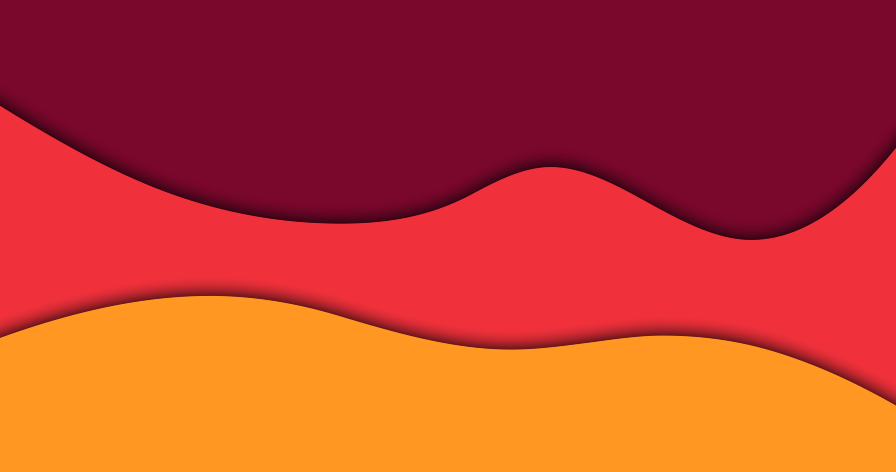
Write a Shadertoy shader that draws this background.

```glsl
// Layered paper waves: maroon, red and orange sheets with soft shadows.

const float SHEET_HEIGHT = 0.527; // canvas height, with its width as the unit
const int KNOTS = 8;

const vec3 MAROON = vec3(0.478, 0.027, 0.173);
const vec3 RED = vec3(0.941, 0.192, 0.231);
const vec3 ORANGE = vec3(1.0, 0.592, 0.133);

// Knots of each crest line: x, height, slope
const vec3 RED_CREST[KNOTS] = vec3[KNOTS](
    vec3(0.0, 0.4089, -0.62), vec3(0.1563, 0.3242, -0.43),
    vec3(0.3802, 0.2773, 0.0), vec3(0.5273, 0.3105, 0.54),
    vec3(0.6146, 0.3405, 0.0), vec3(0.7161, 0.3047, -0.55),
    vec3(0.8385, 0.2591, 0.0), vec3(1.0, 0.3620, 1.25));

const vec3 ORANGE_CREST[KNOTS] = vec3[KNOTS](
    vec3(0.0, 0.1497, 0.36), vec3(0.2344, 0.1966, 0.0),
    vec3(0.3776, 0.1745, -0.30), vec3(0.5703, 0.1367, 0.0),
    vec3(0.6576, 0.1445, 0.13), vec3(0.7396, 0.1523, 0.0),
    vec3(0.8594, 0.1358, -0.29), vec3(1.0, 0.0742, -0.57));

// Cubic Hermite segment from knot a to knot b
float hermite(vec3 a, vec3 b, float x) {
    float span = b.x - a.x;
    float t = (x - a.x) / span;
    float s = 1.0 - t;
    return a.y * s * s * (1.0 + 2.0 * t) + b.y * t * t * (3.0 - 2.0 * t)
         + span * t * s * (a.z * s - b.z * t);
}

// Height of the smooth curve through all knots
float crestHeight(vec3 knots[KNOTS], float x) {
    float height = knots[0].y;
    for (int i = 0; i < KNOTS - 1; i++) {
        if (x >= knots[i].x) height = hermite(knots[i], knots[i + 1], x);
    }
    return height;
}

// Approximate signed distance to a crest, positive above it
float crestDistance(vec3 knots[KNOTS], vec2 p) {
    const float STEP = 0.002;
    float slope = (crestHeight(knots, p.x + STEP)
                 - crestHeight(knots, p.x - STEP)) / (2.0 * STEP);
    float gap = p.y - crestHeight(knots, p.x);
    return gap * inversesqrt(1.0 + slope * slope);
}

// Lay a sheet over the backdrop, with its shadow cast outward
vec3 laySheet(vec3 backdrop, vec3 sheet, float dist, float pixel) {
    const float SHADOW_REACH = 0.024;
    const float SHADOW_STRENGTH = 0.58;
    float fade = 1.0 - clamp(dist / SHADOW_REACH, 0.0, 1.0);
    vec3 shaded = backdrop * (1.0 - SHADOW_STRENGTH * fade * fade);
    float cover = 1.0 - smoothstep(-0.6 * pixel, 0.6 * pixel, dist);
    return mix(shaded, sheet, cover);
}

void mainImage(out vec4 fragColor, in vec2 fragCoord) {
    vec2 p = fragCoord / iResolution.xy * vec2(1.0, SHEET_HEIGHT);
    float pixel = 1.0 / iResolution.x;

    // Stack the sheets from back to front
    vec3 color = MAROON;
    color = laySheet(color, RED, crestDistance(RED_CREST, p), pixel);
    color = laySheet(color, ORANGE, crestDistance(ORANGE_CREST, p), pixel);
    fragColor = vec4(color, 1.0);
}
```
